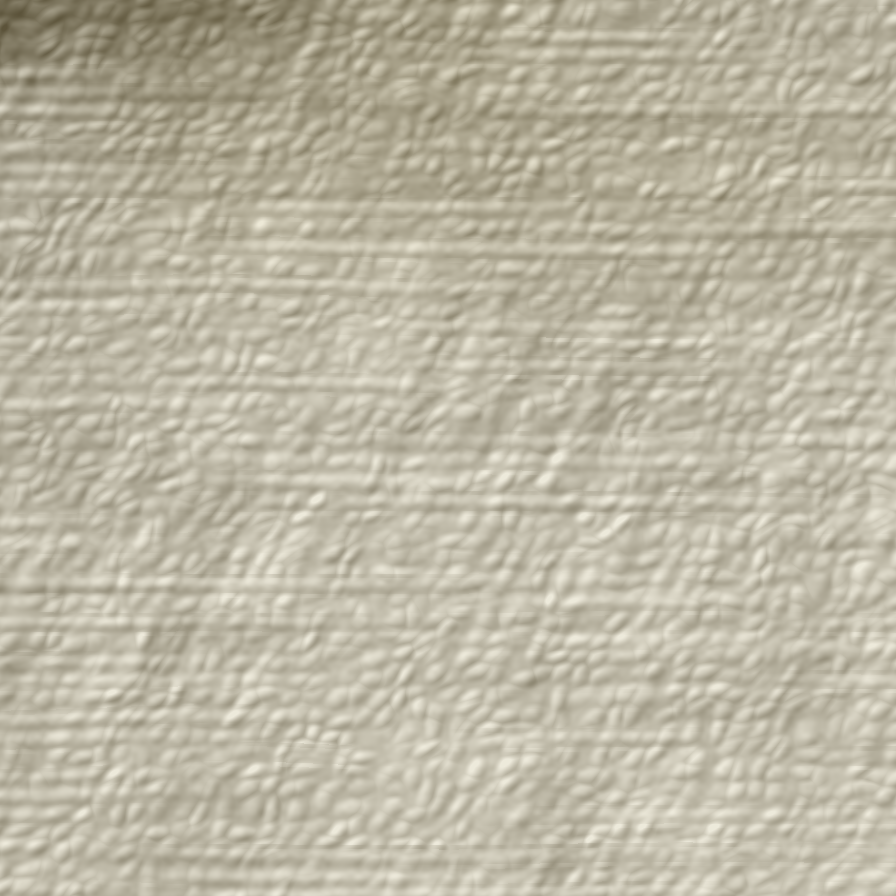
Write a Shadertoy shader that draws this texture.

```glsl
// Coarse woven linen: slanted oval stitches sit on a skewed, wavering lattice,
// crossed by crinkled diagonal fibres and a few straight horizontal threads.
// The cloth height is lit from the upper left, then broad shading is added.

float hash(vec2 p) {
    vec3 q = fract(vec3(p.xyx) * 0.1031);
    q += dot(q, q.yzx + 33.33);
    return fract((q.x + q.y) * q.z);
}

float noise(vec2 p) {
    vec2 i = floor(p), f = fract(p);
    f = f * f * (3.0 - 2.0 * f);
    return mix(mix(hash(i), hash(i + vec2(1, 0)), f.x),
               mix(hash(i + vec2(0, 1)), hash(i + vec2(1, 1)), f.x), f.y);
}

// Height of the cloth: stitches, diagonal fibres and rounded row threads
float clothHeight(vec2 p) {
    vec2 straight = p;
    p += 0.012 * (vec2(noise(p * 11.0), noise(p * vec2(5.0, 9.0) + 40.0)) - 0.5);
    p += 0.013 * (vec2(noise(p * 27.0 + 5.0), noise(p * 24.0 + 80.0)) - 0.5);
    vec2 lattice = vec2((p.x - 0.48 * p.y) * 40.0, p.y * 46.0) + 60.0;
    vec2 cell = floor(lattice);
    float stitch = 0.0;
    for (int y = -1; y <= 1; y++)
    for (int x = -1; x <= 1; x++) {
        vec2 id = cell + vec2(x, y);
        vec2 jitter = vec2(hash(id), hash(id + 71.0)) - 0.5;
        vec2 d = lattice - id - 0.5 - jitter * vec2(0.7, 0.6);
        d.x += 0.48 * d.y;
        float angle = 0.75 + 0.9 * (hash(id + 137.0) - 0.5);
        vec2 axis = vec2(cos(angle), sin(angle));
        float r = length(vec2(dot(d, axis) / 0.85, dot(d, vec2(-axis.y, axis.x)) / 0.48));
        stitch = max(stitch, (1.0 - smoothstep(0.1, 1.0, r)) * mix(0.4, 1.0, hash(id + 211.0)));
    }
    // Crinkled fibres run up to the right at about fifty degrees
    vec2 diagonal = vec2(dot(p, vec2(0.64, 0.77)), dot(p, vec2(0.77, -0.64)));
    float fibre = noise(diagonal * vec2(32.0, 85.0) + 200.0);
    // Threads are straight and strong only along parts of some rows
    float row = straight.y * 46.0 + 0.5 * noise(straight * vec2(4.0, 6.0));
    float strength = smoothstep(0.4, 0.95, noise(vec2(p.x * 3.0, floor(row) * 7.3)));
    float thread = 0.5 - 0.5 * cos(6.28318 * row);
    return stitch * mix(0.85, 0.45, strength) + 0.42 * fibre + thread * strength * 0.55;
}

void mainImage(out vec4 fragColor, in vec2 fragCoord) {
    vec2 uv = fragCoord / iResolution.xy;
    vec2 p = fragCoord / iResolution.y;

    // Relief lighting and darker gaps between stitches
    float h = clothHeight(p);
    float slope = h - clothHeight(p + vec2(-0.0042, 0.0048));
    float light = 0.737 + 0.145 * slope + 0.08 * (h - 0.55);

    // Long horizontal threads and steep slanted strands
    float slant = p.x - 0.48 * p.y + 2.0;
    light += 0.09 * (noise(vec2(p.x * 4.0, p.y * 100.0)) - 0.5);
    float strand = noise(vec2(slant * 62.0, p.y * 8.0)) - 0.5;
    light += 0.13 * strand * smoothstep(0.25, 0.7, noise(p * 5.0 + 17.0));
    light += 0.05 * (noise(p * vec2(120.0, 140.0)) - 0.5);

    // Broad shading: dull top, pale lower right, shadow in the upper left corner
    light += 0.04 * (uv.x - 0.5) - 0.07 * (smoothstep(0.3, 1.0, uv.y) - 0.4);
    light += 0.05 * (noise(vec2(slant * 5.0, p.y * 3.0)) - 0.5);
    vec2 corner = (uv - vec2(0.0, 1.03)) * vec2(3.0, 9.0);
    light -= 0.22 * exp(-dot(corner, corner));

    // Warm grey linen, slightly yellower toward the top
    light = clamp(light, 0.36, 0.93);
    vec3 linen = vec3(0.73, 0.71, 0.64) + (light - 0.73) * vec3(1.0, 1.03, 1.09);
    float warmth = smoothstep(0.45, 1.0, uv.y) * noise(p * 4.0 + 9.0);
    linen -= vec3(0.0, 0.006, 0.03) * warmth;
    fragColor = vec4(linen, 1.0);
}
```
